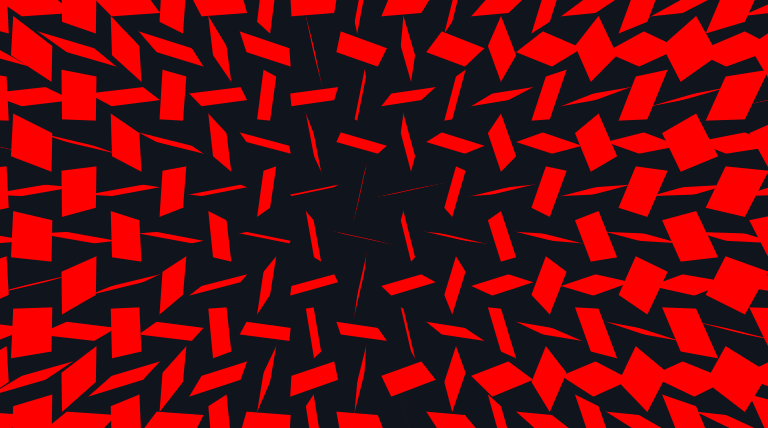
Reproduce this pattern procedurally as a Shadertoy shader.

```glsl
// Signed distance to the line through two corners
float edgeDistance(vec2 p, vec2 from, vec2 to) {
    vec2 along = to - from, rel = p - from;
    return (along.x * rel.y - along.y * rel.x) / max(length(along), 1e-5);
}

// Corner of a tilted plate, seen in perspective; z is relative depth
vec2 project(vec2 center, vec3 corner) {
    return (center + corner.xy) / (1.0 + corner.z);
}

// Flip the plate by row, and swap its axes on a checkerboard
vec3 orient(vec3 corner, vec2 cell) {
    if (mod(cell.x + cell.y, 2.0) < 0.5) corner.xy = -corner.yx;
    if (mod(cell.y, 2.0) > 0.5) corner.y = -corner.y;
    return corner;
}

// Antialiased coverage of a convex quad; slivers fade with their width
float quadCoverage(vec2 p, vec2 a, vec2 b, vec2 c, vec2 d, float pixel) {
    vec2 ac = c - a, bd = d - b;
    float winding = ac.x * bd.y - ac.y * bd.x < 0.0 ? -1.0 : 1.0;
    vec4 dist = vec4(edgeDistance(p, a, b), edgeDistance(p, b, c),
                     edgeDistance(p, c, d), edgeDistance(p, d, a));
    vec4 inside = clamp(0.5 + winding * dist / pixel, 0.0, 1.0);
    vec2 bands = max(inside.xy + inside.zw - 1.0, 0.0);
    return bands.x * bands.y;
}

float plateCoverage(vec2 p, vec2 cell, float pitch, float pixel) {
    vec2 center = (cell + 0.5) * pitch;
    vec3 nearCorner = orient(vec3(0.0126, 0.039, -0.074), cell);
    vec3 farCorner = orient(vec3(0.0111, 0.0612, 0.041), cell);
    return quadCoverage(p, project(center, nearCorner), project(center, farCorner),
                        project(center, -nearCorner), project(center, -farCorner), pixel);
}

void mainImage(out vec4 fragColor, in vec2 fragCoord) {
    vec2 p = (fragCoord - 0.5 * iResolution.xy) / iResolution.y;
    float pixel = 1.0 / iResolution.y;
    float pitch = 0.1093;
    vec2 home = floor(p / pitch);

    // Perspective pushes plates into neighboring cells
    float coverage = 0.0;
    for (int y = -1; y <= 1; y++) {
        for (int x = -1; x <= 1; x++) {
            vec2 cell = home + vec2(x, y);
            coverage = max(coverage, plateCoverage(p, cell, pitch, pixel));
        }
    }

    vec3 navy = vec3(0.06, 0.08, 0.115);
    vec3 red = vec3(1.0, 0.0, 0.0);
    fragColor = vec4(mix(navy, red, coverage), 1.0);
}
```
